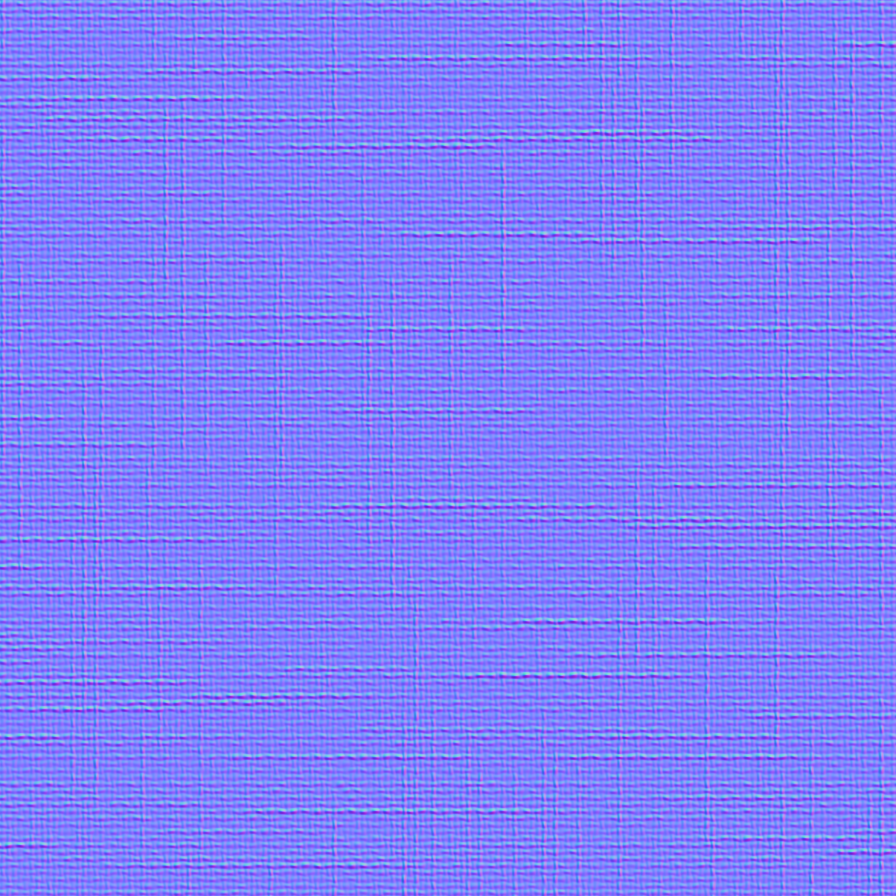
This texture map is drawn by a WebGL 2 fragment shader. Its source:

```glsl
#version 300 es
precision highp float;

uniform vec2 u_resolution;
out vec4 fragColor;

const float PI = 3.14159265;
const vec2 THREADS = vec2(154.0, 132.0);  // warp columns, weft rows
const float RELIEF = 0.17;
const float SAMPLE_STEP = 0.001;

float hash(vec2 p) {
    vec3 q = fract(vec3(p.xyx) * 0.1031);
    q += dot(q, q.yzx + 33.33);
    return fract((q.x + q.y) * q.z);
}

// Rounded thread profile, zero at the thread borders
float profile(float across) {
    return 0.5 - 0.5 * cos(2.0 * PI * across);
}

// Random value per cell along one thread, blended between cells
float threadNoise(float thread, float along, float seed) {
    float cell = floor(along);
    float a = hash(vec2(cell + seed, thread));
    float b = hash(vec2(cell + seed + 1.0, thread));
    return mix(a, b, smoothstep(0.0, 1.0, along - cell));
}

// Thick stretches of a thread: random cells along its length
float slub(float thread, float along, float cells, float chance, float seed) {
    float s = along * cells + 7.0 * hash(vec2(thread, seed));
    vec2 cell = vec2(floor(s) + seed, thread);
    float f = fract(s);
    float end = mix(0.45, 1.0, hash(cell + 19.0));
    float span = smoothstep(0.0, 0.08, f) * (1.0 - smoothstep(end - 0.1, end, f));
    float weight = mix(0.6, 1.0, hash(cell + 41.0));
    return step(hash(cell), chance) * span * weight;
}

// Yarn thickness: uneven between threads and along each one
float thickness(float thread, float along, float crossings, float seed) {
    float perThread = mix(0.65, 1.25, hash(vec2(thread, seed)));
    float fine = threadNoise(thread, along * crossings * 0.6, seed + 200.0);
    float slow = threadNoise(thread, along * 14.0, seed + 700.0);
    return perThread * mix(0.65, 1.35, fine) * mix(0.8, 1.2, slow);
}

// Slight waviness of the yarn, in thread widths
vec2 yarnBend(vec2 uv) {
    float x = 0.05 * sin(uv.y * 211.0 + uv.x * 190.0) + 0.04 * sin(uv.y * 97.0 - uv.x * 263.0);
    float y = 0.05 * sin(uv.x * 227.0 + uv.y * 241.0) + 0.04 * sin(uv.x * 139.0 - uv.y * 317.0);
    return vec2(x, y);
}

// Height of one thread that dips under its neighbours
float threadHeight(float across, float lift, float dip, float thick) {
    return profile(across) * thick * mix(dip, 1.0, lift);
}

// Plain weave: weft and warp rise in alternating squares
float weaveHeight(vec2 uv) {
    vec2 p = uv * THREADS + yarnBend(uv);
    vec2 id = floor(p);

    float weftLift = 0.5 + 0.5 * cos(PI * (p.x - 0.5 + id.y));
    float warpLift = 0.5 - 0.5 * cos(PI * (p.y - 0.5 + id.x));

    float weftThick = thickness(id.y, uv.x, THREADS.x, 3.0)
                    + 1.15 * slub(id.y, uv.x, 2.6, 0.15, 11.0);
    float warpThick = 0.6 * thickness(id.x, uv.y, THREADS.y, 5.0)
                    + 0.95 * slub(id.x, uv.y, 2.2, 0.16, 57.0);

    return threadHeight(p.y, weftLift, 0.3, weftThick)
         + threadHeight(p.x, warpLift, 0.2, warpThick);
}

// Central differences, measured per weft thread
vec2 weaveSlope(vec2 uv, float stepSize) {
    vec2 d = vec2(stepSize, 0.0);
    vec2 rise = vec2(weaveHeight(uv + d.xy) - weaveHeight(uv - d.xy),
                     weaveHeight(uv + d.yx) - weaveHeight(uv - d.yx));
    return rise / (2.0 * stepSize * THREADS.y);
}

vec3 encodeNormal(vec2 slope, float relief) {
    return 0.5 + 0.5 * normalize(vec3(-slope * relief, 1.0));
}

void main() {
    vec2 uv = gl_FragCoord.xy / u_resolution;
    fragColor = vec4(encodeNormal(weaveSlope(uv, SAMPLE_STEP), RELIEF), 1.0);
}
```
